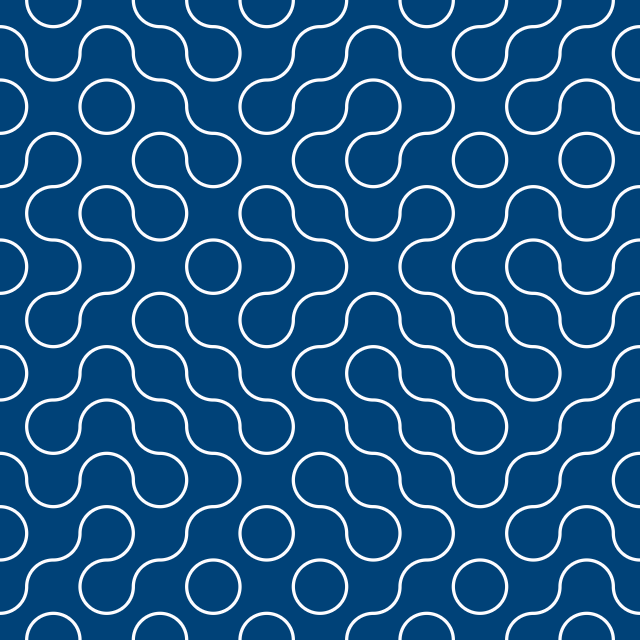
Give the GLSL for this pattern, as a Shadertoy shader.

```glsl
// Truchet tiling: thin white quarter arcs join into winding paths and circles on deep blue.
// Each square cell holds two arcs about opposite corners; a hash on the wrapped
// cell index picks which diagonal pair, so the sheet tiles without a seam.

#define TILES 12.0          // cells across and down
#define ARC_RADIUS 0.5      // in cells; half a cell makes neighbours join
#define LINE_WIDTH 0.061    // in cells
#define FLIP_CHANCE 0.5     // share of mirrored cells
#define SEED 3.0
#define BACKGROUND vec3(0.0, 0.26, 0.47)
#define LINE_COLOUR vec3(0.99, 0.99, 1.0)

float hash(vec2 cell)
{
    return fract(sin(dot(cell + SEED, vec2(127.1, 311.7))) * 43758.5453);
}

// Distance to the centre line of the two arcs in a unit cell
float arcDistance(vec2 local)
{
    float cornerDistance = min(length(local), length(1.0 - local));
    return abs(cornerDistance - ARC_RADIUS);
}

void mainImage(out vec4 fragColor, in vec2 fragCoord)
{
    vec2 grid = fragCoord / iResolution.xy * TILES;
    float pixel = TILES / min(iResolution.x, iResolution.y);

    // Wrapped cell index and position inside the cell
    vec2 cell = mod(floor(grid), TILES);
    vec2 local = fract(grid);

    // Mirror some cells to turn the arcs to the other diagonal
    if (hash(cell) < FLIP_CHANCE) local.x = 1.0 - local.x;

    // Line coverage, softened over one pixel
    float edge = 0.5 * LINE_WIDTH - arcDistance(local);
    float coverage = clamp(0.5 + edge / pixel, 0.0, 1.0);

    fragColor = vec4(mix(BACKGROUND, LINE_COLOUR, coverage), 1.0);
}
```
